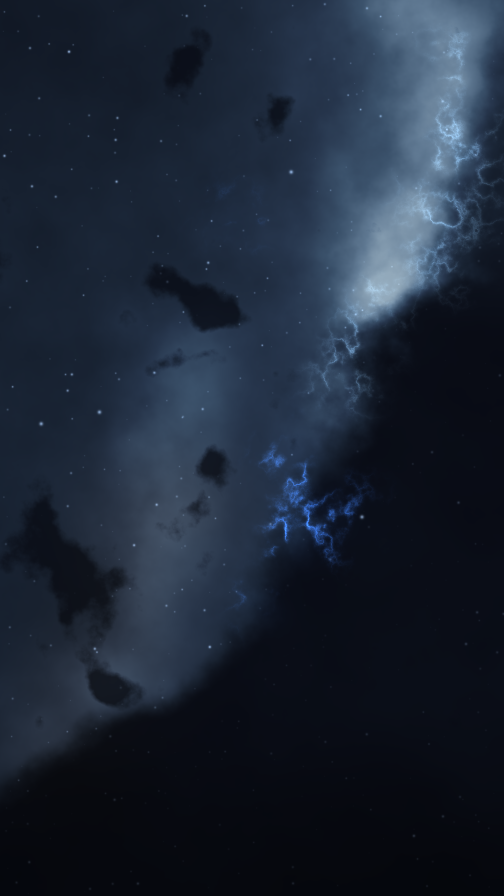
Reproduce this background procedurally as a WebGL 2 fragment shader.

```glsl
#version 300 es
precision highp float;
// Deep-space nebula: a pale diagonal cloud bank, dark dust, blue filaments and stars.

#define CLOUD_SCALE 9.0
#define WARP 0.055
#define EDGE_ROUGHNESS 0.16
#define DUST_DEPTH 0.78
#define FILAMENT_SCALE 42.0
#define FILAMENT_GAIN 1.5
#define STAR_CELLS 42.0
#define STAR_CHANCE 0.16
#define STAR_RADIUS 0.0013

uniform vec2 u_resolution;
out vec4 fragColor;

const vec3 RAMP[6] = vec3[6](
    vec3(0.03, 0.04, 0.075), vec3(0.09, 0.13, 0.19), vec3(0.15, 0.21, 0.30),
    vec3(0.23, 0.32, 0.42), vec3(0.38, 0.48, 0.58), vec3(0.57, 0.66, 0.73));
const vec3 FILAMENT_BLUE = vec3(0.22, 0.48, 0.95);
const vec3 FILAMENT_PALE = vec3(0.45, 0.62, 0.75);
const vec3 STAR_COLOR = vec3(0.68, 0.80, 0.95);

float hash(vec2 cell) {
    uvec2 q = uvec2(ivec2(cell) + 32768) * uvec2(1597u, 3571u);
    uint n = (q.x ^ q.y) * 74779u;
    n = (n ^ (n >> 15)) * 48271u;
    n = (n ^ (n >> 13)) * 69621u;
    return float((n ^ (n >> 16)) & 65535u) / 65535.0;
}

float noise(vec2 p) {
    vec2 i = floor(p), f = fract(p);
    f = f * f * (3.0 - 2.0 * f);
    return mix(mix(hash(i), hash(i + vec2(1, 0)), f.x),
               mix(hash(i + vec2(0, 1)), hash(i + vec2(1, 1)), f.x), f.y);
}

float fbm(vec2 p) {
    float sum = 0.0, gain = 0.5;
    for (int i = 0; i < 6; i++) {
        sum += gain * noise(p);
        p = mat2(1.6, 1.2, -1.2, 1.6) * p + 7.3;
        gain *= 0.5;
    }
    return sum;
}

// Gaussian falloff around the segment a-b
float band(vec2 p, vec2 a, vec2 b, float width) {
    vec2 ab = b - a;
    float t = clamp(dot(p - a, ab) / max(dot(ab, ab), 1e-6), 0.0, 1.0);
    vec2 d = (p - a - ab * t) / width;
    return exp(-dot(d, d));
}

float spot(vec2 p, vec2 c, float radius) { return band(p, c, c, radius); }

// Right-hand limit of the lit clouds at height y
float cloudEdge(float y) {
    return -0.05 + 0.36 * smoothstep(0.05, 0.33, y) + 0.11 * smoothstep(0.30, 0.62, y)
         + 0.10 * smoothstep(0.63, 0.70, y) + 0.09 * smoothstep(0.70, 1.05, y);
}

vec3 ramp(float level) {
    level = clamp(level, 0.0, 4.999);
    int i = int(level);
    return mix(RAMP[i], RAMP[i + 1], fract(level));
}

float dustMask(vec2 p) {
    float m = spot(p, vec2(0.205, 0.920), 0.038) + spot(p, vec2(0.310, 0.862), 0.040);
    m += band(p, vec2(0.175, 0.685), vec2(0.240, 0.660), 0.036);
    m += 0.8 * band(p, vec2(0.168, 0.590), vec2(0.245, 0.600), 0.020);
    m += spot(p, vec2(0.312, 0.555), 0.034) + spot(p, vec2(0.230, 0.475), 0.030);
    m += band(p, vec2(0.055, 0.405), vec2(0.095, 0.340), 0.055);
    m += band(p, vec2(0.085, 0.300), vec2(0.140, 0.220), 0.026);
    return min(m + spot(p, vec2(0.352, 0.450), 0.030), 1.1);
}

float starField(vec2 p) {
    vec2 cell = floor(p * STAR_CELLS);
    vec2 offset = 0.15 + 0.7 * vec2(hash(cell + 311.0), hash(cell + 577.0));
    float power = hash(cell + 811.0);
    float size = STAR_RADIUS * (0.65 + 0.5 * power);
    return step(hash(cell), STAR_CHANCE) * (0.15 + 0.75 * power * power * power)
         * spot(p, (cell + offset) / STAR_CELLS, size);
}

void main() {
    vec2 p = gl_FragCoord.xy / u_resolution.y;
    float billow = fbm(p * CLOUD_SCALE);
    float detail = fbm(p * CLOUD_SCALE * 2.4 + 31.0);
    vec2 q = p + WARP * (vec2(billow, fbm(p * CLOUD_SCALE + 57.0)) - 0.5);

    // Lit clouds: broad haze, bright bank, narrow tail and left column
    float level = 0.75 + 0.25 * smoothstep(1.0, 0.75, p.y);
    level += 0.85 * band(q, vec2(0.43, 0.95), vec2(0.27, 0.42), 0.17);
    level += 2.5 * band(q, vec2(0.505, 0.98), vec2(0.47, 0.71), 0.095);
    level += 1.5 * band(q, vec2(0.42, 0.68), vec2(0.375, 0.55), 0.050);
    level += 1.25 * band(q, vec2(0.21, 0.60), vec2(0.15, 0.27), 0.060);
    level += 0.9 * band(q, vec2(0.10, 0.19), vec2(0.05, 0.16), 0.065);
    level *= 0.62 + 0.45 * billow + 0.32 * detail;

    // Dark void beyond the ragged edge
    float inside = cloudEdge(q.y) - q.x + EDGE_ROUGHNESS * (0.6 * billow + 0.4 * detail - 0.5);
    float lit = smoothstep(-0.035, 0.055, inside);
    float gloom = 0.12 + 0.75 * smoothstep(0.62, 0.80, p.y) + 0.25 * (billow - 0.5);
    level = mix(gloom, level, lit);

    // Dust clumps
    float dust = smoothstep(0.27, 0.52, 0.5 * dustMask(q) + 1.1 * (detail - 0.5));
    level *= 1.0 - DUST_DEPTH * dust;
    vec3 color = ramp(level) * mix(0.6, 1.0, smoothstep(0.0, 0.25, p.y));
    float column = band(q, vec2(0.17, 0.42), vec2(0.07, 0.16), 0.09);
    color = mix(color, vec3(dot(color, vec3(0.3, 0.5, 0.2))) * vec3(0.92, 1.0, 1.18), 0.5 * column);

    // Glowing filaments
    float ridge = 1.0 - abs(2.0 * fbm(p * FILAMENT_SCALE + 13.0) - 1.0);
    float thread = pow(ridge, 9.0) * smoothstep(0.38, 0.68, fbm(p * 24.0 + 83.0));
    float blue = spot(p, vec2(0.333, 0.398), 0.030) + 0.8 * spot(p, vec2(0.303, 0.327), 0.026)
               + 0.45 * band(p, vec2(0.325, 0.485), vec2(0.375, 0.430), 0.035)
               + 0.22 * spot(p, vec2(0.260, 0.755), 0.030);
    float pale = 0.5 * band(p, vec2(0.425, 0.655), vec2(0.385, 0.575), 0.030)
               + 0.35 * band(p, vec2(0.53, 0.92), vec2(0.49, 0.72), 0.045);
    color += FILAMENT_GAIN * thread * (blue * FILAMENT_BLUE + pale * FILAMENT_PALE);
    color += 0.10 * FILAMENT_BLUE * blue * detail;

    // Stars, fainter in the void and behind dust
    float stars = starField(p) + 0.6 * starField(p * 1.37 + 5.0);
    stars *= mix(0.22, 0.8, lit) * (1.0 - 0.7 * dust);
    stars += 0.6 * (spot(p, vec2(0.046, 0.527), 0.002) + spot(p, vec2(0.111, 0.540), 0.002)
           + spot(p, vec2(0.325, 0.808), 0.002) + spot(p, vec2(0.404, 0.423), 0.002));
    fragColor = vec4(color + STAR_COLOR * stars, 1.0);
}
```
